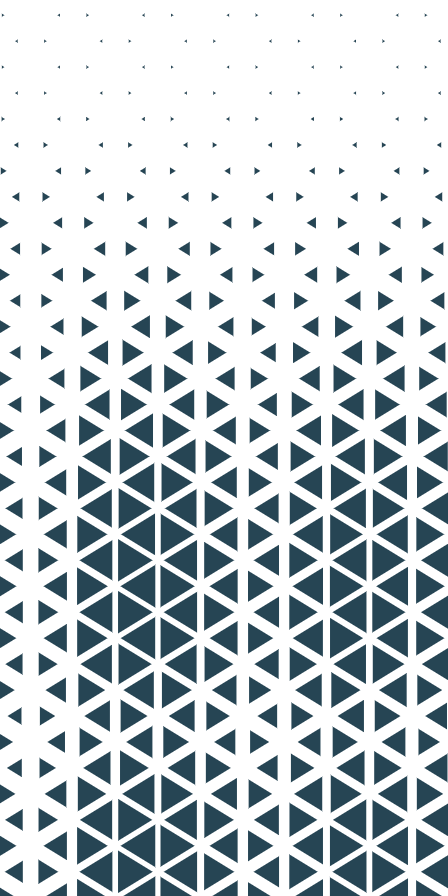
A Shadertoy shader for this pattern:

```glsl
// Halftone of sideways triangles that grow from dots at the top into a dense field.
#define COLUMN_WIDTH 0.0944
#define ROW_STEP 0.05794
#define GRID_ORIGIN vec2(0.069, 0.0339)
#define MIN_SIZE 0.06
#define GROWTH 0.77
#define WAIST_DEPTH 0.21
#define INK vec3(0.15, 0.27, 0.33)
#define PAPER vec3(1.0)

float bell(float x, float middle, float spread) {
    float t = (x - middle) / spread;
    return exp(-t * t);
}

// Relative triangle size at a point: vertical growth, a waist, and soft vertical valleys
float sizeAt(vec2 p) {
    float size = MIN_SIZE + GROWTH * smoothstep(0.156, 1.302, p.y);
    size -= WAIST_DEPTH * bell(p.y, 1.64, 0.12);
    float valleys = 0.5 * bell(p.x, 0.057, 0.117)
                  + 0.28 * bell(p.x, 0.586, 0.13)
                  + 0.2 * bell(p.x, 0.977, 0.104);
    return size * (1.0 - valleys * smoothstep(0.4, 0.8, p.y));
}

// Distance to a triangle about its center of mass, with its tip towards +x
float triangle(vec2 p, float size) {
    vec2 slope = normalize(vec2(ROW_STEP, COLUMN_WIDTH));
    float tip = 2.0 / 3.0 * COLUMN_WIDTH * size;
    float sides = dot(vec2(p.x - tip, abs(p.y)), slope);
    return max(sides, -p.x - 0.5 * tip);
}

void mainImage(out vec4 fragColor, in vec2 fragCoord) {
    // Canvas is 1 wide and 2 high, with y running down from the top
    vec2 uv = fragCoord / iResolution.xy;
    vec2 p = vec2(uv.x, 2.0 - 2.0 * uv.y);
    float pixel = max(1.0 / iResolution.x, 2.0 / iResolution.y);

    vec2 cell = floor((p - GRID_ORIGIN) / vec2(COLUMN_WIDTH, ROW_STEP));
    float dist = 1.0;

    // Neighbouring rows interlock, so test the one above and the one below
    for (int i = 0; i < 2; i++) {
        float row = cell.y + float(i);
        float parity = mod(cell.x + row, 2.0);
        float facing = 2.0 * parity - 1.0;
        float inset = (2.0 - parity) / 3.0;
        vec2 center = GRID_ORIGIN
                    + vec2(cell.x + inset, row) * vec2(COLUMN_WIDTH, ROW_STEP);
        vec2 offset = (p - center) * vec2(facing, 1.0);
        dist = min(dist, triangle(offset, sizeAt(center)));
    }

    float coverage = clamp(0.5 - dist / pixel, 0.0, 1.0);
    fragColor = vec4(mix(PAPER, INK, coverage), 1.0);
}
```
